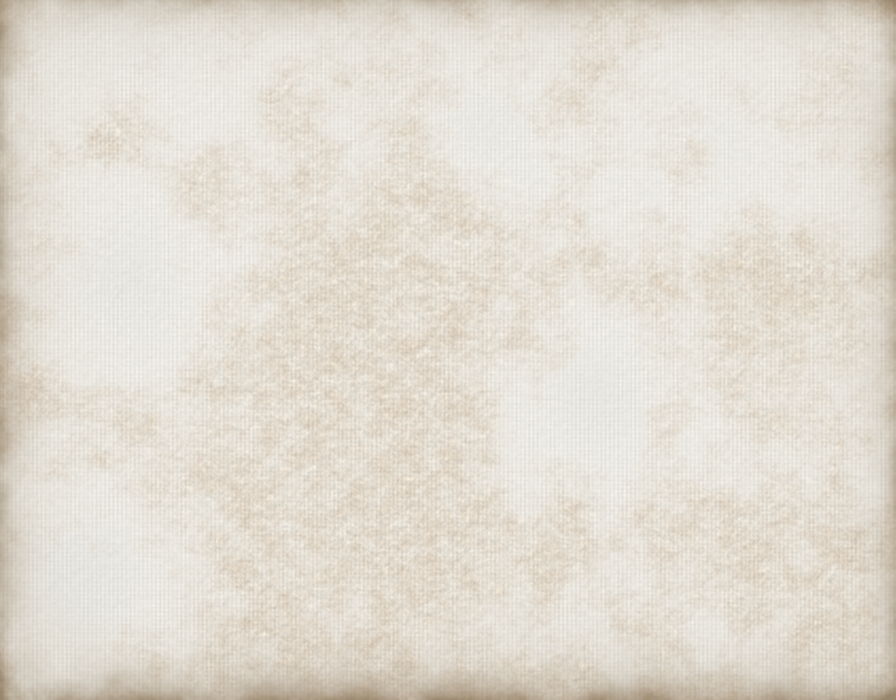
A Shadertoy shader for this texture:

```glsl
// Pale aged linen paper with crumbly tan stains, fine weave and browned edges.

const vec3 PAPER = vec3(0.922, 0.914, 0.890);
const vec3 STAIN = vec3(0.850, 0.792, 0.715);
const vec3 EDGE = vec3(0.545, 0.460, 0.345);
const vec3 COOL = vec3(0.888, 0.890, 0.880);
const float STAIN_SCALE = 8.0;      // size of the blotches
const float STAIN_AMOUNT = 0.58;
const float GRAIN_SCALE = 78.0;     // size of the surface crumbs
const float GRAIN_AMOUNT = 0.050;
const float RELIEF_AMOUNT = 0.055;
const float TOOTH_SCALE = 210.0;    // finest paper grain
const float TOOTH_AMOUNT = 0.035;
const float THREADS = 165.0;        // threads per canvas height
const float WEAVE_AMOUNT = 0.017;
const vec4 EDGE_AMOUNT = vec4(0.44, 0.40, 0.52, 0.34); // left, right, bottom, top
const vec4 EDGE_WIDTH = vec4(0.020, 0.018, 0.028, 0.020);

// Broad regions: centre x, centre y, radius, stain (+) or clean (-)
const int REGION_COUNT = 12;
const vec4 REGIONS[REGION_COUNT] = vec4[](
    vec4(0.53, 0.52, 0.34, 0.34),
    vec4(0.58, 0.12, 0.34, 0.24),
    vec4(0.19, 0.58, 0.13, -0.38),
    vec4(0.84, 0.43, 0.11, -0.50),
    vec4(0.13, 0.18, 0.11, -0.38),
    vec4(0.20, 0.93, 0.16, -0.20),
    vec4(0.69, 0.81, 0.09, -0.32),
    vec4(1.02, 0.77, 0.12, -0.18),
    vec4(0.17, 0.80, 0.06, 0.34),
    vec4(0.05, 0.45, 0.12, 0.24),
    vec4(1.13, 0.55, 0.18, 0.24),
    vec4(1.12, 0.20, 0.16, 0.24)
);

vec2 hashGradient(vec2 cell) {
    vec3 q = fract(vec3(cell.xyx) * vec3(0.1031, 0.1030, 0.0973));
    q += dot(q, q.yzx + 33.33);
    float angle = 6.28318 * fract((q.x + q.y) * q.z);
    return vec2(cos(angle), sin(angle));
}

float gradientNoise(vec2 p) {
    vec2 cell = floor(p);
    vec2 f = fract(p);
    vec2 u = f * f * f * (f * (f * 6.0 - 15.0) + 10.0);
    vec2 e = vec2(0.0, 1.0);
    float a = dot(hashGradient(cell), f);
    float b = dot(hashGradient(cell + e.yx), f - e.yx);
    float c = dot(hashGradient(cell + e.xy), f - e.xy);
    float d = dot(hashGradient(cell + e.yy), f - e.yy);
    return mix(mix(a, b, u.x), mix(c, d, u.x), u.y);
}

float fbm(vec2 p, int octaves) {
    const mat2 TURN = mat2(1.6, 1.2, -1.2, 1.6);
    float sum = 0.0;
    float gain = 0.6;
    for (int i = 0; i < octaves; i++) {
        sum += gain * gradientNoise(p);
        p = TURN * p + 17.3;
        gain *= 0.68;
    }
    return sum;
}

float regionBias(vec2 p) {
    float bias = 0.0;
    for (int i = 0; i < REGION_COUNT; i++) {
        vec2 d = (p - REGIONS[i].xy) / REGIONS[i].z;
        bias += REGIONS[i].w * exp(-dot(d, d));
    }
    return bias;
}

// One set of threads, faded out where it is too fine to resolve
float threads(float x) {
    return sin(6.28318 * x) * (1.0 - smoothstep(0.42, 0.7, fwidth(x)));
}

void mainImage(out vec4 fragColor, in vec2 fragCoord) {
    vec2 p = fragCoord / iResolution.xy * vec2(1.28, 1.0);

    // Blotches with crumbly borders
    float bias = regionBias(p);
    float blotch = bias + 0.62 * fbm(p * STAIN_SCALE + 4.7, 6);
    float stain = smoothstep(-0.12, 0.44, blotch);
    float mottle = 0.9 + 1.1 * fbm(p * 30.0 + 9.1, 4);
    vec3 color = mix(PAPER, COOL, smoothstep(0.05, 0.4, -bias) * 0.6);
    color = mix(color, STAIN, clamp(stain * mottle * STAIN_AMOUNT, 0.0, 1.0));

    // Crumbs lit from above, scattered flecks and fine tooth
    float grain = fbm(p * GRAIN_SCALE, 3);
    float lit = fbm((p + vec2(-0.001, 0.004)) * GRAIN_SCALE, 3);
    float rough = mix(0.3, 1.0, stain);
    color += rough * (GRAIN_AMOUNT * grain + RELIEF_AMOUNT * (grain - lit));
    color += TOOTH_AMOUNT * rough * gradientNoise(p * TOOTH_SCALE + 5.0);
    float fleck = smoothstep(0.36, 0.6, gradientNoise(p * 68.0 + 31.0));
    color += vec3(0.050, 0.046, 0.036) * fleck * rough;

    // Woven threads, strongest along the vertical
    float wear = 1.0 + 1.2 * gradientNoise(p * vec2(90.0, 12.0));
    float weave = threads(p.x * THREADS) + 0.4 * threads(p.y * THREADS);
    color += WEAVE_AMOUNT * wear * weave;

    // Browned borders, uneven and heavier in the corners
    vec4 border = vec4(p.x, 1.28 - p.x, p.y, 1.0 - p.y);
    float uneven = 1.0 + 0.9 * fbm(p * 9.0 + 2.3, 5);
    float browning = dot(EDGE_AMOUNT, exp(-border / EDGE_WIDTH));
    browning += 0.16 * dot(EDGE_AMOUNT, exp(-border / 0.075));
    color = mix(color, EDGE, clamp(browning * uneven, 0.0, 0.85));

    fragColor = vec4(clamp(color, 0.0, 1.0), 1.0);
}
```
